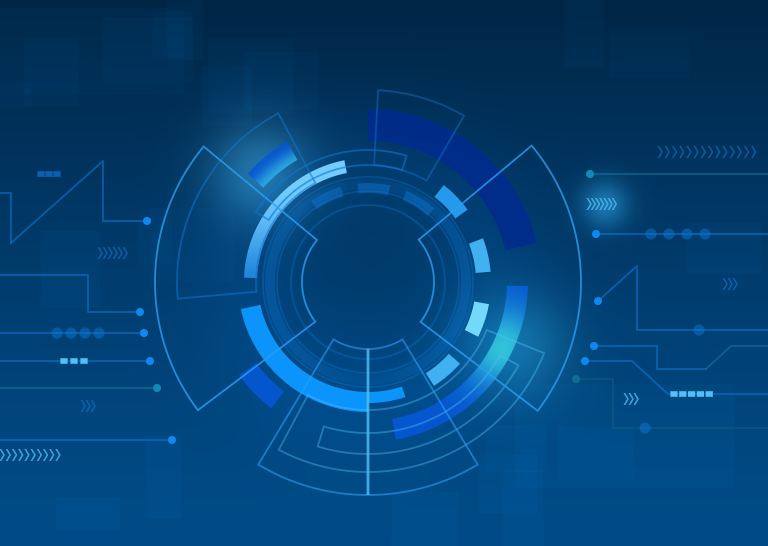
Write a Shadertoy shader that draws this background.

```glsl
const vec3 azure = vec3(0.05, 0.46, 0.83), teal = vec3(0.06, 0.47, 0.62);
const vec3 sky = vec3(0.32, 0.75, 0.97), royal = vec3(0.02, 0.34, 0.84);
float pixel;    // pixel size in scene units
vec2 p, polar;  // position; radius and degrees about the dial
vec3 col;

float fill(float d) { return clamp(0.5 - d / pixel, 0.0, 1.0); }
float stroke(float d) { return fill(abs(d) - 0.009); }
void paint(vec3 ink, float mask) { col = mix(col, ink, mask); }

vec2 hash2(float n) {
    vec3 q = fract(n * vec3(0.1031, 0.103, 0.0973));
    q += dot(q, q.yzx + 33.33);
    return fract((q.xx + q.yz) * q.zy);
}

float box(vec2 q, vec2 size) {
    vec2 d = abs(q) - size;
    return max(d.x, d.y);
}

float segment(vec2 a, vec2 b) {
    vec2 ab = b - a;
    return length(p - a - ab * clamp(dot(p - a, ab) / max(dot(ab, ab), 1e-4), 0.0, 1.0));
}

// Ring sector between two radii and two angles
float arc(float inner, float outer, float from, float to) {
    float turn = abs(mod(polar.y - 0.5 * (from + to) + 180.0, 360.0) - 180.0);
    float side = radians(turn - 0.5 * (to - from)) * polar.x;
    return max(max(inner - polar.x, polar.x - outer), side);
}

float halo(float x, float y, float tightness) {
    vec2 d = p - vec2(x, y);
    return exp(-tightness * dot(d, d));
}

// Offset to the nearest of count items in a row
vec2 row(vec2 q, float spacing, float count) {
    q.x -= spacing * clamp(round(q.x / spacing), 0.0, count - 1.0);
    return q;
}

float chevrons(float x, float y, float spacing, float count) {
    vec2 q = p - vec2(x, y);
    q.x += 0.6 * abs(q.y);
    return fill(box(row(q, spacing, count), vec2(0.009, 0.06)));
}

// Bent wire with a round terminal at its start
void wire(vec4 ab, vec4 cd, vec3 ink) {
    float d = min(segment(ab.xy, ab.zw), min(segment(ab.zw, cd.xy), segment(cd.xy, cd.zw)));
    paint(ink, 0.6 * stroke(d));
    paint(ink * 1.15, fill(length(p - ab.xy) - 0.04));
}

void rail(float x, float y, float end, vec3 ink) {
    wire(vec4(x, y, end, y), vec4(end, y, end, y), ink);
}

void mainImage(out vec4 fragColor, in vec2 fragCoord) {
    pixel = 5.46 / iResolution.y;
    p = fragCoord * pixel;
    vec2 hub = vec2(3.68, 2.64), q = p - hub;
    polar = vec2(length(q), degrees(atan(q.y, q.x)));

    // Backdrop with faint panels
    col = mix(vec3(0.0, 0.295, 0.53), vec3(0.0, 0.145, 0.27), pow(p.y / 5.46, 1.3));
    float panels = fill(box(p - vec2(0.92, 4.95), vec2(0.92, 0.43)))
        + fill(box(p - vec2(6.25, 1.1), vec2(1.1, 0.52))) + fill(box(p - vec2(5.08, 0.62), vec2(0.29)));
    for (float i = 1.0; i < 27.0; i++) {
        vec2 center = hash2(i) * vec2(7.68, 5.46);
        panels += fill(box(p - center, 0.12 + 0.35 * hash2(i + 50.0))) * smoothstep(1.2, 2.2, length(center - hub));
    }
    col += vec3(0.0, 0.013, 0.021) * panels;

    // Soft glows
    col += vec3(0.0, 0.03, 0.06) * exp(-3.0 * (polar.x - 1.2) * (polar.x - 1.2));
    col += vec3(0.13, 0.23, 0.25) * halo(2.6, 3.75, 3.8);
    col += vec3(0.07, 0.18, 0.18) * halo(5.15, 2.0, 3.5);
    col += vec3(0.1, 0.25, 0.3) * halo(6.05, 3.42, 18.0);

    // Inner rings
    paint(azure, (0.1 + 0.25 * abs(q.x)) * fill(abs(polar.x - 0.98) - 0.05));
    for (float r = 0.77; r < 1.1; r += 0.14) paint(azure, 0.35 * stroke(polar.x - r));
    for (float a = 48.0; a < 110.0; a += 29.0) paint(azure, 0.45 * fill(arc(0.89, 0.99, a, a + 19.0)));

    // Solid arcs
    paint(vec3(0.0, 0.17, 0.55), 0.9 * fill(arc(1.41, 1.73, 13.0, 90.0)));
    paint(mix(royal, vec3(0.2, 0.8, 0.87), halo(5.02, 1.98, 6.0)), 0.9 * fill(arc(1.39, 1.6, -80.0, -1.5)));
    paint(mix(royal, vec3(0.18, 0.68, 0.9), smoothstep(1.6, 1.4, polar.x)), 0.85 * fill(arc(1.41, 1.62, 120.0, 138.0)));
    paint(royal, 0.9 * fill(arc(1.38, 1.59, 216.0, 232.5)));
    paint(mix(azure, vec3(0.45, 0.8, 1.0), smoothstep(-0.3, 1.0, q.y)), fill(arc(1.11, 1.24, 101.0, 178.0)));
    paint(vec3(0.04, 0.58, 0.99), fill(min(arc(1.1, 1.3, 192.0, 270.0), arc(1.1, 1.21, 269.0, 288.0))));
    for (float i = 0.0; i < 4.0; i++) {
        float a = 36.0 - 31.2 * i;
        paint(mix(vec3(0.14, 0.6, 0.92), vec3(0.45, 0.85, 0.98), exp(-(i - 2.0) * (i - 2.0))), fill(arc(1.08, 1.23, a, a + 16.0)));
    }

    // Sector outlines
    paint(azure, 0.55 * stroke(arc(1.12, 1.91, 118.0, 185.0)));
    paint(azure, 0.45 * stroke(arc(1.17, 1.92, 60.0, 87.0)));
    paint(azure, 0.6 * stroke(arc(1.17, 1.32, 73.0, 148.0)));
    paint(sky, 0.4 * stroke(arc(1.28, 1.9, 242.0, 338.0)));
    paint(sky, 0.4 * stroke(arc(1.51, 1.72, 253.0, 331.0)));
    float frame = max(stroke(arc(0.66, 2.13, 140.5, 217.0)), stroke(arc(0.66, 2.13, -37.2, 39.8)));
    frame = max(frame, 0.75 * stroke(arc(0.67, 2.13, 239.0, 301.0)));
    paint(vec3(0.17, 0.62, 0.95), 0.8 * frame);
    paint(sky, 0.8 * fill(box(q + vec2(0.0, 1.4), vec2(0.014, 0.73))));

    // Left circuit
    wire(vec4(1.47, 3.25, 1.03, 3.25), vec4(1.03, 3.85, 0.11, 3.03), azure);
    paint(azure, 0.6 * stroke(min(segment(vec2(0.11, 3.03), vec2(0.11, 3.53)), segment(vec2(0.11, 3.53), vec2(-1, 3.53)))));
    wire(vec4(1.4, 2.34, 0.88, 2.34), vec4(0.88, 2.71, -1, 2.71), azure);
    rail(1.44, 2.13, -1.0, azure);
    rail(1.5, 1.85, -1.0, azure);
    rail(1.57, 1.58, -1.0, teal);
    rail(1.72, 1.06, -1.0, azure);

    // Right circuit
    rail(5.9, 3.72, 9.0, teal);
    rail(5.96, 3.12, 9.0, azure);
    wire(vec4(5.98, 2.45, 6.37, 2.8), vec4(6.37, 2.16, 9, 2.16), azure);
    wire(vec4(5.94, 2, 6.57, 2), vec4(6.57, 1.77, 7.06, 1.77), azure);
    paint(teal, 0.6 * stroke(min(segment(vec2(7.06, 1.77), vec2(7.31, 2)), segment(vec2(7.31, 2), vec2(9, 2)))));
    wire(vec4(5.85, 1.85, 6.32, 1.85), vec4(6.68, 1.52, 9, 1.52), azure);
    wire(vec4(5.76, 1.67, 6.13, 1.67), vec4(6.13, 1.18, 9, 1.18), teal * 0.8);

    // Beads, chips and chevrons
    float beads = min(length(row(p - vec2(0.57, 2.13), 0.14, 4.0)), length(row(p - vec2(6.51, 3.12), 0.18, 4.0)));
    beads = min(beads, min(length(p - vec2(6.99, 2.16)), length(p - vec2(6.45, 1.18))));
    paint(azure, 0.5 * fill(beads - 0.055));
    vec2 chip = vec2(0.036, 0.028);
    paint(sky, fill(min(box(row(p - vec2(0.64, 1.85), 0.1, 3.0), chip), box(row(p - vec2(6.74, 1.52), 0.088, 5.0), chip))));
    paint(azure, 0.7 * fill(box(row(p - vec2(0.41, 3.72), 0.08, 3.0), chip)));
    paint(azure, 0.6 * (chevrons(1.02, 2.93, 0.05, 6.0) + chevrons(0.85, 1.4, 0.05, 3.0)
        + chevrons(6.62, 3.94, 0.072, 14.0) + chevrons(7.27, 2.62, 0.05, 3.0)));
    paint(sky, 0.75 * (chevrons(0.04, 0.91, 0.062, 10.0) + chevrons(5.91, 3.42, 0.042, 7.0) + chevrons(6.28, 1.47, 0.05, 3.0)));
    fragColor = vec4(col, 1.0);
}
```
